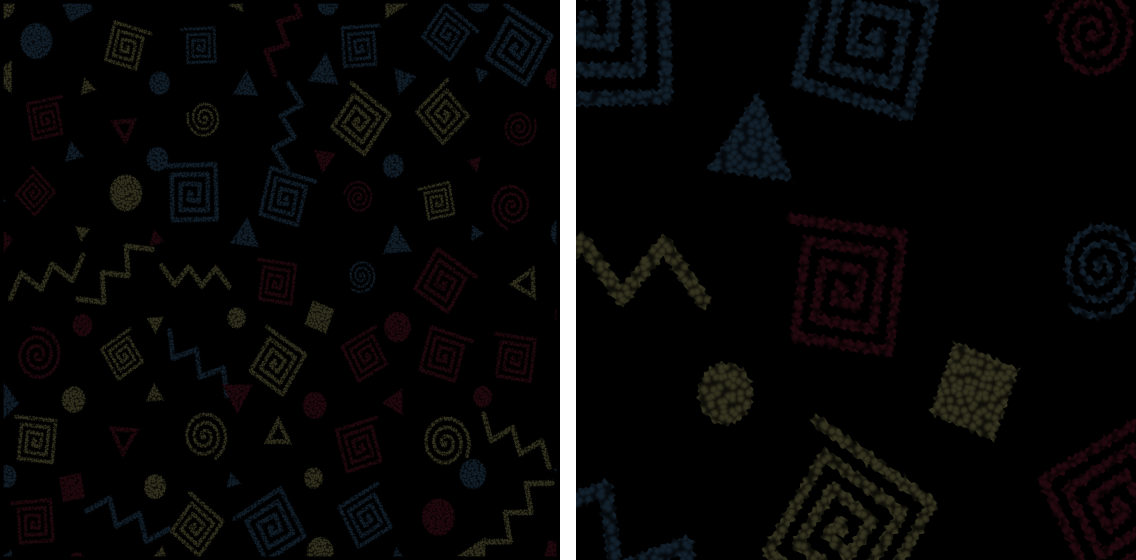
Left: the whole. Right: its middle third, enlarged.
Reproduce this pattern procedurally as a Shadertoy shader.

```glsl
// Scattered dark, grainy spirals, discs, triangles and zigzags on black.

const float TAU = 6.2831853;
const float CELLS = 7.0;            // large motifs per canvas height
const float JITTER = 0.20;          // offset from the lattice, in cells
const float STRETCH = 1.13;         // motifs are taller than wide
const float MARGIN = 0.0065;        // black frame
const float GRAIN_SIZE = 0.0043;
const float GRAIN_DARK = 0.33;
const float GRAIN_LIGHT = 1.12;
const float WOBBLE = 0.0006;        // roughness of the outlines
const vec3 RED   = vec3(0.125, 0.028, 0.052);
const vec3 BLUE  = vec3(0.062, 0.112, 0.155);
const vec3 OLIVE = vec3(0.180, 0.178, 0.108);

vec3 hash3(vec2 p) {
    vec3 h = fract(p.xyx * vec3(0.1031, 0.1030, 0.0973));
    h += dot(h, h.yxz + 33.33);
    return fract((h.xxy + h.yzz) * h.zyx);
}

vec2 polar(float angle) { return vec2(cos(angle), sin(angle)); }

float segment(vec2 p, vec2 a, vec2 b) {
    vec2 ab = b - a;
    return length(p - a - ab * clamp(dot(p - a, ab) / dot(ab, ab), 0.0, 1.0));
}

// Spiral of straight strokes; few corners per turn make it square.
float spiral(vec2 p, float radius, float corners, float turns) {
    float d = 1.0, count = floor(corners * turns);
    vec2 last = vec2(0.0);
    for (float k = 1.0; k <= count; k++) {
        vec2 next = radius * k / count * polar((k + 0.5) * TAU / corners);
        d = min(d, segment(p, last, next));
        last = next;
    }
    return d;
}

float zigzag(vec2 p, float radius) {
    float d = 1.0;
    for (float k = -2.5; k < 2.0; k++) {
        float side = mod(k + 2.5, 2.0) < 0.5 ? 1.0 : -1.0;
        vec2 a = radius * vec2(k * 0.4, side * 0.24);
        vec2 b = radius * vec2((k + 1.0) * 0.4, -side * 0.24);
        d = min(d, segment(p, a, b));
    }
    return d;
}

float triangle(vec2 p, float radius) {
    return max(abs(p.x) * 0.866 + p.y * 0.5, -p.y) - radius * 0.5;
}

float square(vec2 p, float halfSide) {
    return max(abs(p.x), abs(p.y)) - halfSide;
}

float largeMotif(vec2 p, float kind, float size) {
    if (kind < 0.56) {
        float r = mix(0.040, 0.071, size);
        return spiral(p, r, 4.0, 3.3) - 0.056 * r;
    }
    if (kind < 0.70) {
        float r = mix(0.026, 0.046, size);
        return spiral(p, r, 14.0, 3.1) - 0.066 * r;
    }
    if (kind < 0.82) return zigzag(p, mix(0.060, 0.078, size)) - 0.0043;
    if (kind < 0.91) return abs(triangle(p, mix(0.020, 0.031, size))) - 0.0038;
    return length(p) - mix(0.023, 0.031, size);
}

float smallMotif(vec2 p, float kind, float size) {
    if (kind < 0.32) return length(p) - mix(0.015, 0.025, size);
    if (kind < 0.80) return triangle(p, mix(0.014, 0.034, size * size));
    if (kind < 0.86) return square(p, mix(0.018, 0.028, size));
    return 1.0;
}

// Cellular noise: distance to the nearest scattered point.
float cellular(vec2 p) {
    vec2 cell = floor(p);
    float nearest = 2.0;
    for (int i = 0; i < 9; i++) {
        vec2 c = cell + vec2(i % 3 - 1, i / 3 - 1);
        nearest = min(nearest, length(p - c - hash3(c).xy));
    }
    return nearest;
}

// Adds one lattice of motifs; layer 0 is large, layer 1 fills the gaps.
vec3 drawLayer(vec3 base, vec2 p, float layer, float pixel) {
    vec2 cell = floor(p * CELLS - 0.5 * layer);
    for (int i = 0; i < 9; i++) {
        vec2 c = cell + vec2(i % 3 - 1, i / 3 - 1);
        vec3 place = hash3(c + 37.0 + 61.0 * layer);
        vec3 look = hash3(c + 113.0 + 29.0 * layer);
        vec2 centre = (c + 0.5 + 0.5 * layer + JITTER * (place.xy - 0.5)) / CELLS;
        vec2 q = p - centre;
        q.y /= STRETCH;
        if (dot(q, q) > 0.0075) continue;

        // Spirals lean a little; everything else turns freely.
        float lean = layer < 0.5 && look.x < 0.56 ? 1.5 : TAU;
        vec2 axis = polar((place.z - 0.5) * lean);
        q = vec2(dot(q, axis), dot(q, vec2(-axis.y, axis.x)));
        if (place.x > 0.5) q.x = -q.x;

        float d = layer < 0.5 ? largeMotif(q, look.x, look.y) : smallMotif(q, look.x, look.y);
        vec3 ink = look.z < 0.30 ? RED : look.z < 0.65 ? BLUE : OLIVE;
        base = mix(base, ink, smoothstep(pixel, -pixel, d));
    }
    return base;
}

void mainImage(out vec4 fragColor, in vec2 fragCoord) {
    vec2 p = fragCoord / iResolution.y;
    float pixel = 0.8 / iResolution.y;
    vec2 rough = p + WOBBLE * (sin(p.yx * 910.0) + sin(p.yx * 1570.0 + p * 400.0));

    vec3 color = drawLayer(vec3(0.0), rough, 0.0, pixel);
    color = drawLayer(color, rough, 1.0, pixel);

    float grain = smoothstep(0.12, 0.85, cellular(p / GRAIN_SIZE));
    color *= mix(GRAIN_LIGHT, GRAIN_DARK, grain);

    vec2 edge = min(p, iResolution.xy / iResolution.y - p);
    color *= smoothstep(-pixel, pixel, min(edge.x, edge.y) - MARGIN);
    fragColor = vec4(color, 1.0);
}
```
